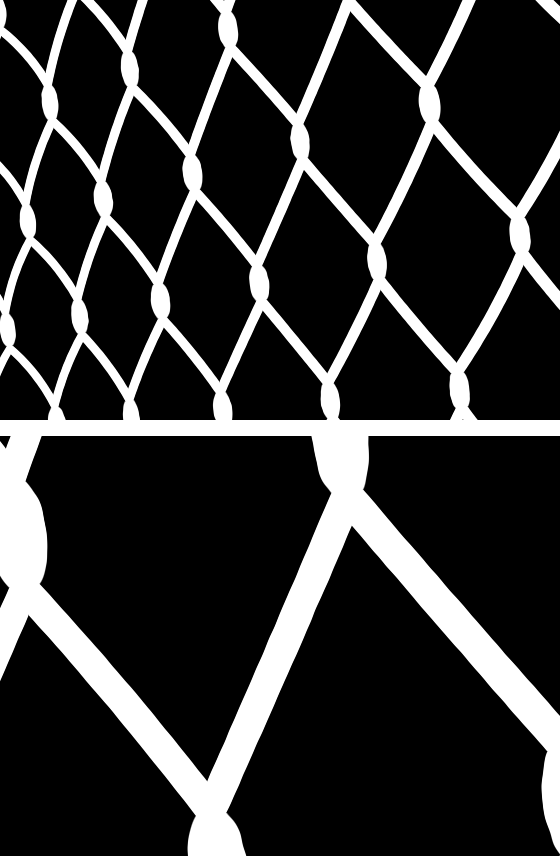
Top: the whole. Bottom: its middle third, enlarged.
This pattern is drawn by a WebGL 1 fragment shader. Its source:

```glsl
precision highp float;
// White knotted net of slanted diamonds on black, receding toward the left.
uniform vec2 u_resolution;

// Lengths are in canvas heights.
const vec3 NET_COLOR = vec3(1.0);
const vec3 BACK_COLOR = vec3(0.0);
const vec2 NET_ORIGIN = vec2(0.4583, 0.5885);
const vec2 STEP_RIGHT = vec2(0.1398, -0.2727);  // to the next knot down-right
const vec2 STEP_UP = vec2(0.0557, 0.2906);      // to the next knot up-right
const vec2 PERSPECTIVE = vec2(-0.031, -0.054);  // depth change per step
const vec2 KNOT_RADIUS = vec2(0.0220, 0.0480);
const vec2 KNOT_AXIS = vec2(0.0055, -0.0434);   // knot centre to its lower end
const float KNOT_VARIATION = 0.07;
const float STRAND_RADIUS = 0.0116;
const float STRAND_BOW = 0.0085;
const float EDGE_ROUGHNESS = 0.0016;
const float NOISE_SCALE = 85.0;
const float LEFT_SHIFT = 0.0087;                // lens bend near the left edge

float hash(vec2 p) {
  vec3 q = fract(vec3(p.xyx) * 0.1031);
  q += dot(q, q.yzx + 33.33);
  return fract((q.x + q.y) * q.z);
}

float valueNoise(vec2 p) {
  vec2 i = floor(p);
  vec2 f = fract(p);
  f = f * f * (3.0 - 2.0 * f);
  float low = mix(hash(i), hash(i + vec2(1.0, 0.0)), f.x);
  float high = mix(hash(i + vec2(0.0, 1.0)), hash(i + vec2(1.0)), f.x);
  return mix(low, high, f.y);
}

float depthAt(vec2 cell) {
  return max(1.0 + dot(PERSPECTIVE, cell), 0.2);
}

// Net coordinates to canvas.
vec2 project(vec2 cell) {
  vec2 p = (NET_ORIGIN + STEP_RIGHT * cell.x + STEP_UP * cell.y) / depthAt(cell);
  p.x += LEFT_SHIFT * (1.0 - smoothstep(0.156, 0.3125, p.x));
  return p;
}

// Canvas to net coordinates, by Cramer's rule.
vec2 unproject(vec2 p) {
  vec2 a = STEP_RIGHT - PERSPECTIVE.x * p;
  vec2 b = STEP_UP - PERSPECTIVE.y * p;
  vec2 c = p - NET_ORIGIN;
  return vec2(c.x * b.y - b.x * c.y, a.x * c.y - c.x * a.y) / (a.x * b.y - b.x * a.y);
}

// Distance to the centre line of a gently bowed strand.
float strandDistance(vec2 p, vec2 start, vec2 end, float bow) {
  vec2 span = end - start;
  vec2 normal = normalize(vec2(-span.y, span.x));
  float t = clamp(dot(p - start, span) / dot(span, span), 0.0, 1.0);
  return length(p - start - span * t - normal * bow * 4.0 * t * (1.0 - t));
}

// Approximate signed distance to a tilted oval knot.
float knotDistance(vec2 p, vec2 center, vec2 radius) {
  vec2 axis = normalize(KNOT_AXIS);
  vec2 q = p - center;
  vec2 local = vec2(dot(q, vec2(-axis.y, axis.x)), dot(q, axis));
  return (length(local / radius) - 1.0) * radius.x;
}

float netDistance(vec2 p) {
  vec2 cell = unproject(p);
  vec2 nearest = floor(cell + 0.5);
  float strandRadius = STRAND_RADIUS / depthAt(cell);
  float roughness = EDGE_ROUGHNESS * (valueNoise(p * NOISE_SCALE) - 0.5);
  float d = 1.0;

  for (int j = -1; j <= 1; j++) {
    for (int i = -1; i <= 1; i++) {
      vec2 id = nearest + vec2(float(i), float(j));
      vec2 knot = project(id);
      vec2 lowerEnd = knot + KNOT_AXIS;
      vec2 rightEnd = project(id + vec2(1.0, 0.0)) - KNOT_AXIS;
      vec2 leftEnd = project(id - vec2(0.0, 1.0)) - KNOT_AXIS;

      // Two strands hang from every knot; their bow flips across the canvas.
      float bow = STRAND_BOW * (1.0 - 1.5 * knot.x);
      float strands = min(strandDistance(p, lowerEnd, rightEnd, bow),
                          strandDistance(p, lowerEnd, leftEnd, -bow));
      d = min(d, strands - strandRadius + 0.3 * roughness);

      float size = 1.0 + KNOT_VARIATION * (2.0 * hash(id + 40.0) - 1.0);
      vec2 radius = KNOT_RADIUS * vec2(size, 1.0) / sqrt(depthAt(id));
      d = min(d, knotDistance(p, knot, radius) + roughness);
    }
  }
  return d;
}

void main() {
  vec2 p = gl_FragCoord.xy / u_resolution.y;
  float edge = 0.6 / u_resolution.y;
  float coverage = 1.0 - smoothstep(-edge, edge, netDistance(p));
  gl_FragColor = vec4(mix(BACK_COLOR, NET_COLOR, coverage), 1.0);
}
```
